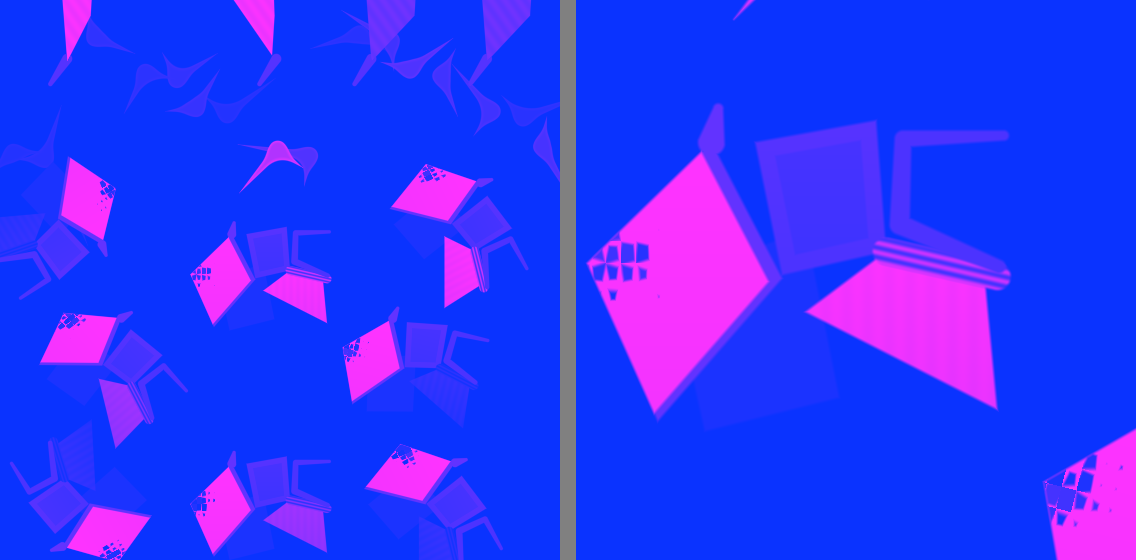
Left, the full canvas; right, a detail of the centre.
This texture map is drawn by a WebGL 1 fragment shader. Its source:

```glsl
precision highp float;
// Magenta and violet crystal facets in broken clusters, with hanging shards, on flat blue.
uniform vec2 u_resolution;

float hash(vec2 p) {
  return fract(sin(dot(p, vec2(27.17, 61.73))) * 4375.85);
}

// Coverage of a shape from its signed distance
float fill(float d) {
  return 1.0 - smoothstep(-0.0013, 0.0013, d);
}

float edge(vec2 p, vec2 a, vec2 b) {
  vec2 along = normalize(b - a);
  return dot(p - a, vec2(-along.y, along.x));
}

// Convex quad, corners in clockwise order
float quad(vec2 p, vec2 a, vec2 b, vec2 c, vec2 d) {
  return max(max(edge(p, a, b), edge(p, b, c)), max(edge(p, c, d), edge(p, d, a)));
}

// Segment whose half width runs from w0 to w1
float taper(vec2 p, vec2 a, vec2 b, float w0, float w1) {
  float t = clamp(dot(p - a, b - a) / dot(b - a, b - a), 0.0, 1.0);
  return length(p - mix(a, b, t)) - mix(w0, w1, t);
}

float smoothMin(float a, float b, float k) {
  float h = max(k - abs(a - b), 0.0) / k;
  return min(a, b) - h * h * k * 0.25;
}

vec2 polar(float angle) {
  return vec2(cos(angle), sin(angle));
}

// Two thin arms that meet in a webbed corner
float sliver(vec2 p, float id) {
  vec2 joint = vec2(fract(id * 0.618 + 0.08), 0.66 + 0.28 * fract(id * 0.755 + 0.2));
  float angle = 6.283 * hash(vec2(id, 3.0));
  vec2 armA = joint + polar(angle) * (0.06 + 0.07 * hash(vec2(id, 5.0)));
  vec2 armB = joint + polar(angle + 1.5 + hash(vec2(id, 7.0))) * 0.055;
  return smoothMin(taper(p, joint, armA, 0.009, 0.0), taper(p, joint, armB, 0.008, 0.0), 0.03);
}

// Facets hanging from the top edge, the first two hot
float hangingShards(vec2 p, float glow) {
  for (int i = 0; i < 4; i++) {
    float n = float(i);
    float x = 0.11 + 0.25 * n + 0.05 * sin(n * 1.05);
    float w = 0.055 + 0.035 * min(n, 1.0);
    float tip = i == 1 ? 0.09 : 0.01;
    float d = quad(p, vec2(x, 1.02), vec2(x + w, 1.02), vec2(x + w - 0.003, 0.972), vec2(x + tip, 0.89));
    float streak = 0.03 * sin((p.x + p.y * 0.7) * 260.0);
    glow = mix(glow, (i < 2 ? 0.95 : 0.38) + streak, fill(d));
    glow = max(glow, 0.3 * fill(taper(p, vec2(x + tip, 0.895), vec2(x + tip - 0.03, 0.85), 0.009, 0.004)));
  }
  return glow;
}

// One crystal: faint back, dim face, heated face, open rim and a chipped bright face
float crystal(vec2 q, float heat, float id, float glow) {
  vec2 hub = vec2(0.058, 0.007);
  float dim = quad(q, vec2(-0.02, 0.072), vec2(0.052, 0.085), hub, vec2(-0.004, -0.007));
  float back = quad(-q, vec2(-0.03, 0.08), vec2(0.05, 0.1), vec2(0.07, 0.01), vec2(-0.01, -0.02));
  float warm = quad(q, hub, vec2(0.117, -0.013), vec2(0.124, -0.087), vec2(0.01, -0.029));
  glow = mix(glow, 0.07, fill(back));
  glow = mix(glow, 0.21 + 0.5 * q.y + 0.06 * smoothstep(-0.011, -0.009, dim), fill(dim));
  glow = mix(glow, heat + 0.8 * q.y + 0.015 * sin(q.x * 500.0), fill(warm));

  // Parallel bands beside the heated face
  float band = taper(q, hub, vec2(0.124, -0.008), 0.008, 0.008);
  float lines = 0.5 + 0.5 * sin((q.y + q.x * 0.23) * 1100.0);
  glow = mix(glow, heat * mix(0.25, 0.8, lines), fill(band));

  // Open rim bent around an empty face
  vec2 bendA = vec2(0.068, 0.074), bendB = vec2(0.066, 0.023);
  float rim = taper(q, vec2(0.128, 0.076), bendA, 0.003, 0.005);
  rim = min(rim, taper(q, bendA, bendB, 0.005, 0.006));
  rim = min(rim, taper(q, bendB, vec2(0.125, -0.002), 0.006, 0.004));
  glow = mix(glow, 0.27, fill(rim));

  // Bright face with a violet border and small blocks broken from one corner
  vec2 top = vec2(-0.046, 0.072), right = vec2(-0.004, -0.009);
  vec2 low = vec2(-0.078, -0.094), left = vec2(-0.12, 0.0);
  float face = quad(q, top, right, low, left);
  float core = max(face, quad(q + vec2(0.008, 0.002), top, right, low, left));
  glow = mix(glow, 0.36, fill(min(face, taper(q, top, top + vec2(0.004, 0.02), 0.008, 0.003))));
  glow = mix(glow, 0.98 + 0.3 * q.y, fill(core));
  vec2 grid = q * vec2(110.0, 75.0);
  vec2 block = abs(fract(grid) - 0.5);
  float size = 0.95 - 24.0 * length(q - left - vec2(0.012, 0.0)) - 0.5 * hash(floor(grid) + id);
  float chip = (max(block.x, block.y) - size) / 90.0;
  return mix(glow, 0.25 * hash(floor(grid) + id + 9.0), fill(max(chip, face)));
}

void main() {
  vec2 p = gl_FragCoord.xy / u_resolution;
  float glow = 0.0;
  for (int i = 0; i < 17; i++) {
    float id = float(i), h = hash(vec2(id, 11.0));
    float d = sliver(p, id);
    float tone = h > 0.82 ? 0.85 : 0.1 + 0.32 * h;
    glow = mix(glow, tone * (0.8 + 0.2 * smoothstep(-0.006, 0.0, d)), fill(d));
  }
  glow = hangingShards(p, glow);

  // Loose grid of crystals with an empty middle
  for (int i = 0; i < 9; i++) {
    if (i == 4) continue;
    float id = float(i), row = floor((id + 0.5) / 3.0), col = id - 3.0 * row;
    vec2 center = vec2(0.155 + 0.305 * col + 0.05 * (col - 1.0) * cos(2.4 * row), 0.6 - 0.25 * row);
    if (i == 1) center.y -= 0.09;
    float angle = col < 0.5 ? 3.7 + row * (1.1 + 0.62 * row) : (col - 1.0) * (0.85 * row * (2.0 - row) - 1.1);
    vec2 axis = polar(angle), q = p - center;
    q = vec2(dot(q, axis), dot(q, vec2(-axis.y, axis.x)));
    float heat = i == 1 || i == 2 ? 0.97 : (i == 3 || i == 7 ? 0.6 : 0.17);
    glow = crystal(q, heat, id, glow);
  }
  vec3 blue = vec3(0.04, 0.2, 1.0), magenta = vec3(1.0, 0.2, 1.0);
  gl_FragColor = vec4(mix(blue, magenta, clamp(glow, 0.0, 1.0)), 1.0);
}
```
